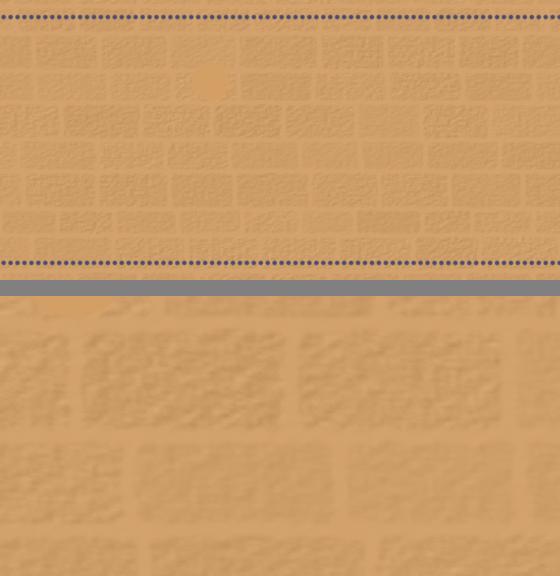
Top, the full canvas; bottom, a detail of the centre.
Give the GLSL for this pattern, as a WebGL 2 fragment shader.

```glsl
#version 300 es
precision highp float;
uniform vec2 u_resolution;
out vec4 outColor;

// Courses from the bottom: lower edge, first joint, joint pitch
const vec3 courses[10] = vec3[10](
    vec3(-0.090, 0.020, 0.234), vec3(0.031, 0.112, 0.268),
    vec3(0.159, 0.206, 0.214), vec3(0.253, 0.096, 0.252),
    vec3(0.388, 0.086, 0.241), vec3(0.500, 0.224, 0.256),
    vec3(0.633, 0.122, 0.253), vec3(0.747, 0.122, 0.251),
    vec3(0.880, 0.070, 0.212), vec3(0.977, 0.050, 0.234));

float hash(vec2 p) {
    return fract(sin(dot(p, vec2(127.1, 311.7))) * 43758.5453);
}

float noise(vec2 p) {
    vec2 i = floor(p), f = fract(p);
    f = f * f * (3.0 - 2.0 * f);
    return mix(mix(hash(i), hash(i + vec2(1, 0)), f.x),
               mix(hash(i + vec2(0, 1)), hash(i + vec2(1, 1)), f.x), f.y);
}

float fbm(vec2 p) {
    float sum = 0.0, amp = 0.5;
    for (int i = 0; i < 3; i++) {
        sum += amp * noise(p);
        p = p * 2.03 + 17.3;
        amp *= 0.5;
    }
    return sum;
}

float roundBox(vec2 p, vec2 halfSize, float radius) {
    vec2 q = abs(p) - halfSize + radius;
    return length(max(q, 0.0)) + min(max(q.x, q.y), 0.0) - radius;
}

// Joint position in units of the pitch, shifted a little at random
float joint(float i, float row) {
    return i + 0.22 * (hash(vec2(i, row * 7.0 + 3.0)) - 0.5);
}

vec3 wall(vec2 p) {
    // Uneven brick outlines
    vec2 q = p + 0.006 * (vec2(noise(p * 32.0), noise(p * 32.0 + 41.0)) - 0.5);

    // Find the course, then the brick in it
    int row = 0;
    for (int i = 1; i < 10; i++) if (q.y > courses[i].x) row = i;
    vec3 course = courses[row];
    float top = row < 9 ? courses[min(row + 1, 9)].x : 1.09;
    float r = float(row);
    float u = (q.x - course.y) / course.z;
    float i = floor(u);
    if (u < joint(i, r)) i -= 1.0;
    else if (u > joint(i + 1.0, r)) i += 1.0;
    vec2 low = vec2(course.y + course.z * joint(i, r), course.x);
    vec2 high = vec2(course.y + course.z * joint(i + 1.0, r), top);
    float d = roundBox(q - 0.5 * (low + high), 0.5 * (high - low) - 0.008, 0.012);
    float brick = 1.0 - smoothstep(-0.005, 0.005, d);

    // Soft tint per brick, broad wear and raised grain
    vec2 id = vec2(i, r);
    float tint = 0.012 * (hash(id + 5.3) - 0.5);
    float wear = 0.65 + 0.6 * fbm(p * 9.0 + 3.0);
    vec2 g = p * vec2(75.0, 105.0);
    float grain = fbm(g) - fbm(g + vec2(0.5, -0.5));
    float relief = grain * mix(0.012, 0.05 + 0.05 * hash(id + 9.1), brick);
    vec3 mortar = vec3(0.828, 0.637, 0.425);
    vec3 face = vec3(0.802, 0.612, 0.406) + tint;
    return mix(mortar, face, brick * clamp(wear, 0.0, 1.0)) + relief;
}

void main() {
    vec2 p = gl_FragCoord.xy / u_resolution.y;
    float px = 1.0 / u_resolution.y;
    vec3 color = wall(p);

    // Plain disc with a slightly rough rim
    float disc = length(p - vec2(0.753, 0.708)) - 0.067
               + 0.006 * (noise(p * 60.0) - 0.5);
    color = mix(color, vec3(0.828, 0.622, 0.396), 1.0 - smoothstep(-0.004, 0.004, disc));

    // Two dotted lines, mirrored about the middle
    float pitch = 0.02482;
    vec2 bead = vec2((fract((p.x - 0.013) / pitch + 0.5) - 0.5) * pitch,
                     abs(p.y - 0.5) - 0.439);
    float dots = 1.0 - smoothstep(-px, px, length(bead) - 0.0078);
    color = mix(color, vec3(0.29, 0.30, 0.43), dots);

    outColor = vec4(color, 1.0);
}
```
